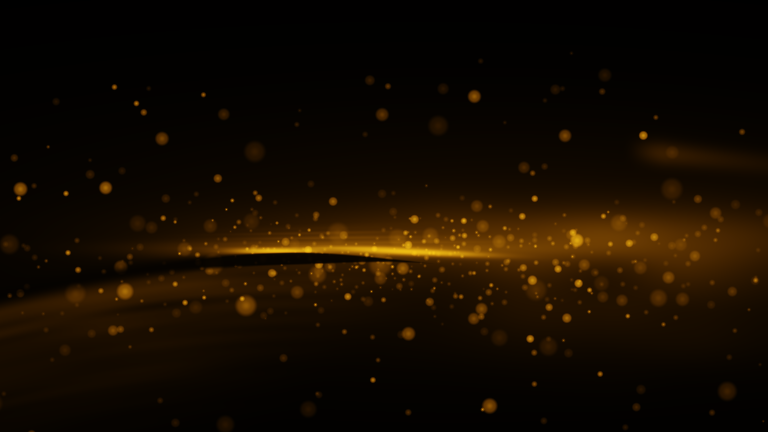
Reproduce this background procedurally as a WebGL 2 fragment shader.

```glsl
#version 300 es
precision highp float;

uniform vec2 u_resolution;
out vec4 fragColor;

// Layout, in units of canvas height
const vec2 CENTER = vec2(0.8889, 0.5);
const float RIDGE_TOP = 0.405;
const float RIDGE_X = 0.73;
const float RIDGE_BEND = 0.165;
const float WEDGE_TIP = 1.02;
const float WEDGE_HALF = 0.014;
const float FOCUS_X = 0.80;

// Light levels
const float HAZE_LEVEL = 0.30;
const float FLOOR_LEVEL = 0.25;
const float STREAK_LEVEL = 1.9;
const float BOKEH_LEVEL = 1.25;

// Bokeh layers, from large blurred discs to fine glitter
const int LAYERS = 5;
const float COARSE_CELL = 0.135;
const float CELL_SHRINK = 0.62;

vec3 hash3(vec3 p) {
  p = fract(p * vec3(0.1031, 0.1030, 0.0973));
  p += dot(p, p.yxz + 33.33);
  return fract((p.xxy + p.yxx) * p.zyx);
}

float noise(vec2 p) {
  vec2 i = floor(p), f = fract(p);
  f = f * f * (3.0 - 2.0 * f);
  float a = hash3(vec3(i, 7.0)).x;
  float b = hash3(vec3(i + vec2(1, 0), 7.0)).x;
  float c = hash3(vec3(i + vec2(0, 1), 7.0)).x;
  float d = hash3(vec3(i + vec2(1, 1), 7.0)).x;
  return mix(mix(a, b, f.x), mix(c, d, f.x), f.y);
}

// Soft elliptical spot of light
float glow(vec2 p, vec2 center, vec2 size) {
  vec2 q = (p - center) / size;
  return exp(-dot(q, q));
}

float ridge(float x) {
  float d = x - RIDGE_X;
  return RIDGE_TOP - RIDGE_BEND * d * d;
}

// Smoky light above the ridge, on the right and on the floor
float haze(vec2 p) {
  float above = p.y - ridge(p.x);
  float grain = noise(vec2(p.x * 3.0, above * 55.0));
  float cloud = noise(p * vec2(5.0, 11.0) + 20.0);
  float e = 0.14 * glow(p, vec2(0.95, 0.45), vec2(0.55, 0.07));
  e += HAZE_LEVEL * glow(p, vec2(1.42, 0.445), vec2(0.46, 0.075)) * (0.5 + 0.8 * cloud);
  e += 0.07 * glow(p, vec2(1.25, 0.45), vec2(0.9, 0.22));
  e += 0.09 * glow(p, vec2(1.55, 0.30), vec2(0.5, 0.12)) * (0.4 + cloud);

  float depth = max(-above, 0.0);
  float lit = smoothstep(0.0, 0.05, depth) * exp(-depth / 0.15);
  float side = 1.0 - smoothstep(0.55, 1.15, p.x + depth * 1.2);
  e += FLOOR_LEVEL * lit * side * (0.25 + 0.7 * grain + 0.6 * cloud);

  // Blurred plume at the upper right
  float plumeY = 0.648 - 0.10 * (p.x - 1.5);
  float plume = smoothstep(1.44, 1.54, p.x) * exp(-0.9 * max(p.x - 1.54, 0.0) / 0.2);
  e += 0.20 * plume * glow(vec2(0.0, p.y), vec2(0.0, plumeY), vec2(1.0, 0.026));
  return e;
}

// Hot horizontal streaks and the thin fan of lines over them
float streaks(vec2 p) {
  float slope = 0.425 - 0.045 * (p.x - 0.78);
  float e = STREAK_LEVEL * glow(p, vec2(0.64, 0.419), vec2(0.085, 0.006));
  e += STREAK_LEVEL * glow(p, vec2(0.95, slope), vec2(0.15, 0.007));
  e += 0.55 * glow(p, vec2(0.82, 0.424), vec2(0.36, 0.019));
  float fan = noise(vec2(p.x * 1.5, (p.y - 0.42) * 170.0 / (0.7 + 0.4 * p.x)));
  e += 0.30 * fan * fan * glow(p, vec2(0.82, 0.444), vec2(0.24, 0.026));
  return e;
}

// Chance of a disc at a place; fine layers gather near the focus
float density(vec2 p, float fine) {
  float band = glow(p, vec2(p.x, 0.40), vec2(1.0, mix(0.16, 0.075, fine)));
  float focus = glow(p, vec2(FOCUS_X + 0.1, p.y), vec2(mix(1.6, 0.38, fine), 1.0));
  float sparse = 0.13 * (1.0 - fine) * (1.0 - smoothstep(0.75, 0.95, p.y));
  return sparse + 0.75 * band * focus;
}

float bokeh(vec2 p) {
  float e = 0.0, cell = COARSE_CELL;
  for (int layer = 0; layer < LAYERS; layer++) {
    float fine = float(layer) / float(LAYERS - 1);
    vec2 home = floor(p / cell);
    for (int k = 0; k < 9; k++) {
      vec2 id = home + vec2(k % 3 - 1, k / 3 - 1);
      vec3 place = hash3(vec3(id + 40.0, float(layer) * 17.0 + 3.0));
      vec3 look = hash3(vec3(id + 90.0, float(layer) * 11.0 + 5.0));
      vec2 c = (id + 0.1 + 0.8 * place.xy) * cell;
      float radius = cell * mix(0.09, 0.18, look.x);
      float soft = max(radius * 0.3, 1.2 / u_resolution.y);
      float d = length(p - c);
      float disc = 1.0 - smoothstep(radius - soft, radius + soft, d);
      float core = exp(-d * d / (radius * radius * 0.2));
      float heat = glow(c, vec2(0.95, 0.41), vec2(0.45, 0.07));
      float power = 0.10 + 0.9 * pow(look.y, 4.0) + 0.45 * heat * look.z;
      e += step(place.z, density(c, fine)) * power * disc * (0.65 + 0.5 * core);
    }
    cell *= CELL_SHRINK;
  }
  return BOKEH_LEVEL * e;
}

// Dark blade: crisp at the focus, blurred towards the left
float wedge(vec2 p) {
  float halfWidth = WEDGE_HALF * (1.0 - smoothstep(0.66, WEDGE_TIP, p.x));
  float blur = mix(0.026, 0.003, smoothstep(0.1, 0.62, p.x));
  float d = abs(p.y - ridge(p.x) + 0.003) - halfWidth;
  float fade = 1.0 - smoothstep(WEDGE_TIP - 0.08, WEDGE_TIP, p.x);
  return fade * (1.0 - smoothstep(-blur, blur, d));
}

// Energy to black, brown, amber and yellow
vec3 gold(float e) {
  float r = 1.0 - exp(-e);
  return vec3(r, r * mix(0.5, 0.84, r * r), 0.1 * r * r * r);
}

void main() {
  vec2 p = (gl_FragCoord.xy - 0.5 * u_resolution) / u_resolution.y + CENTER;
  float ambient = 0.025 * glow(p, vec2(0.9, 0.42), vec2(1.4, 0.38));
  float light = haze(p) + streaks(p) + bokeh(p);
  light *= 1.0 - 0.96 * wedge(p);
  fragColor = vec4(gold(ambient + light), 1.0);
}
```
